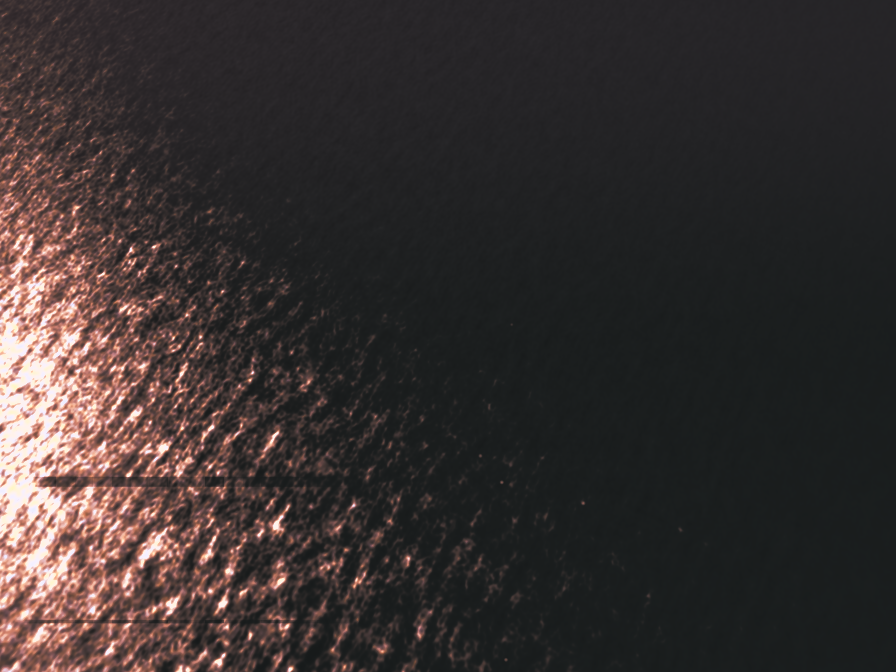
Write a Shadertoy shader that draws this texture.

```glsl
// Low sun glittering on dark rippled water, brightest at the left edge.
// A widening glow sets the local mean light; slanted, stretched gradient noise
// multiplies it into crests and sparkles, and a copper ramp colours the result.

const vec2  CORE_POS     = vec2(0.0, 0.37);   // hottest point of the reflection
const vec2  CORE_SIZE    = vec2(0.075, 0.18);
const float CORE_GAIN    = 0.85;
const float REACH_BOTTOM = 0.295;             // glow width at the lower edge
const float REACH_TOP    = 0.125;             // glow width at the upper edge
const float GLOW_FALLOFF = 1.5;
const float CREST_ANGLE  = 0.90;              // slant of the crests, radians
const vec2  CREST_FREQ   = vec2(14.0, 50.0);  // along and across a crest
const float PERSPECTIVE  = 0.42;              // ripples shrink towards the top
const vec2  SEAM_Y       = vec2(0.283, 0.075); // thin dim bands over the water
const vec2  SEAM_HALF    = vec2(0.006, 0.001);
const float GLINT_CELLS  = 26.0;

const vec3 WATER_LOW  = vec3(0.102, 0.115, 0.116);
const vec3 WATER_HIGH = vec3(0.148, 0.143, 0.154);
const vec3 UMBER      = vec3(0.29, 0.23, 0.22);
const vec3 COPPER     = vec3(0.50, 0.33, 0.30);
const vec3 ROSE       = vec3(0.79, 0.49, 0.43);
const vec3 PEACH      = vec3(0.94, 0.71, 0.64);
const vec3 SUN_WHITE  = vec3(1.00, 0.95, 0.93);

vec2 hash2(vec2 p) {
    p = vec2(dot(p, vec2(127.1, 311.7)), dot(p, vec2(269.5, 183.3)));
    return fract(sin(p) * 43758.55);
}

float gradientNoise(vec2 p) {
    vec2 i = floor(p), f = fract(p);
    vec2 u = f * f * f * (f * (f * 6.0 - 15.0) + 10.0);
    vec2 e = vec2(0.0, 1.0);
    float a = dot(hash2(i) * 2.0 - 1.0, f);
    float b = dot(hash2(i + e.yx) * 2.0 - 1.0, f - e.yx);
    float c = dot(hash2(i + e.xy) * 2.0 - 1.0, f - e.xy);
    float d = dot(hash2(i + e.yy) * 2.0 - 1.0, f - e.yy);
    return mix(mix(a, b, u.x), mix(c, d, u.x), u.y);
}

// Mean reflected light with a long soft tail, uv in 0..1
float sunGlow(vec2 uv) {
    float reach = mix(REACH_BOTTOM, REACH_TOP, smoothstep(0.0, 0.9, uv.y));
    float side = exp(-pow(uv.x / reach, GLOW_FALLOFF));
    float dy = uv.y - CORE_POS.y;
    dy /= dy > 0.0 ? 0.47 : 0.62;
    vec2 core = (uv - CORE_POS) / CORE_SIZE;
    return 0.92 * side * exp(-dy * dy) + CORE_GAIN * exp(-dot(core, core));
}

// Coordinates along (x) and across (y) the crests
vec2 crestSpace(vec2 p) {
    vec2 q = vec2(p.x * (1.0 + 0.5 * p.y), p.y * (1.0 + PERSPECTIVE * p.y));
    q += 0.012 * vec2(gradientNoise(p * 7.0), gradientNoise(p * 7.0 + 31.0));
    float c = cos(CREST_ANGLE), s = sin(CREST_ANGLE);
    return vec2(c * q.x + s * q.y, c * q.y - s * q.x);
}

float ripples(vec2 q, float height) {
    float crest = gradientNoise(q * CREST_FREQ);
    float chop = gradientNoise(q * CREST_FREQ * vec2(2.5, 1.8) + 17.0);
    float sparkle = gradientNoise(q * vec2(90.0, 155.0) + 53.0);
    return mix(1.35, 0.65, height) * crest + 0.95 * chop + 0.85 * sparkle;
}

// Rare lone sparkles, one candidate per cell
float glints(vec2 p, float density) {
    vec2 cell = floor(p * GLINT_CELLS);
    vec2 rnd = hash2(cell + 7.0);
    vec2 offset = fract(p * GLINT_CELLS) - 0.2 - 0.6 * hash2(cell + 91.0);
    float lit = step(1.0 - density, rnd.x) * (0.3 + 0.7 * rnd.y);
    return lit * exp(-dot(offset, offset) * 250.0);
}

// Blocky dim bands, fading out to the right
float seam(vec2 uv) {
    vec2 bands = 1.0 - smoothstep(SEAM_HALF, SEAM_HALF + 0.003, abs(uv.y - SEAM_Y));
    float block = hash2(vec2(floor(uv.x * 48.0), 3.0)).x;
    float span = smoothstep(0.01, 0.06, uv.x) * (1.0 - smoothstep(0.30, 0.44, uv.x));
    return max(bands.x, bands.y) * span * (0.35 + 0.4 * block);
}

vec3 lightRamp(vec3 water, float tone) {
    vec3 col = mix(water, UMBER, smoothstep(0.02, 0.25, tone));
    col = mix(col, COPPER, smoothstep(0.21, 0.46, tone));
    col = mix(col, ROSE, smoothstep(0.42, 0.72, tone));
    col = mix(col, PEACH, smoothstep(0.68, 0.94, tone));
    return mix(col, SUN_WHITE, smoothstep(0.92, 1.25, tone));
}

void mainImage(out vec4 fragColor, in vec2 fragCoord) {
    vec2 uv = fragCoord / iResolution.xy;
    vec2 p = fragCoord / iResolution.y;
    vec2 q = crestSpace(p);
    float wave = ripples(q, uv.y);

    // Dark water with a faint swell and a warmer upper left
    vec3 water = mix(WATER_LOW, WATER_HIGH, smoothstep(0.45, 1.0, uv.y));
    water += vec3(0.06, 0.03, 0.03) * exp(-uv.x * 4.0) * uv.y;
    water *= 1.0 + 0.16 * wave * (1.0 - 0.8 * uv.x);

    // Glow broken into crests: sparse at its rim, fuller near the core
    float glow = sunGlow(uv);
    float fullness = smoothstep(0.0, 0.8, glow);
    float contrast = mix(2.7, 1.35, fullness) * mix(1.0, 0.75, smoothstep(0.5, 1.0, uv.y));
    float tone = glow * exp(contrast * wave - mix(0.45, 0.15, fullness));
    tone *= 1.0 - seam(uv);
    tone += 0.45 * glints(p, 0.05 * (1.0 - smoothstep(0.35, 0.9, uv.x + 0.5 * uv.y)));

    // Warm and cool shifts between sparkles
    vec3 col = lightRamp(water, tone);
    float hue = gradientNoise(q * vec2(70.0, 95.0) + 9.0);
    col *= 1.0 + 0.3 * hue * vec3(0.4, 0.1, -1.0) * smoothstep(0.1, 0.4, tone);
    fragColor = vec4(clamp(col, 0.0, 1.0), 1.0);
}
```
